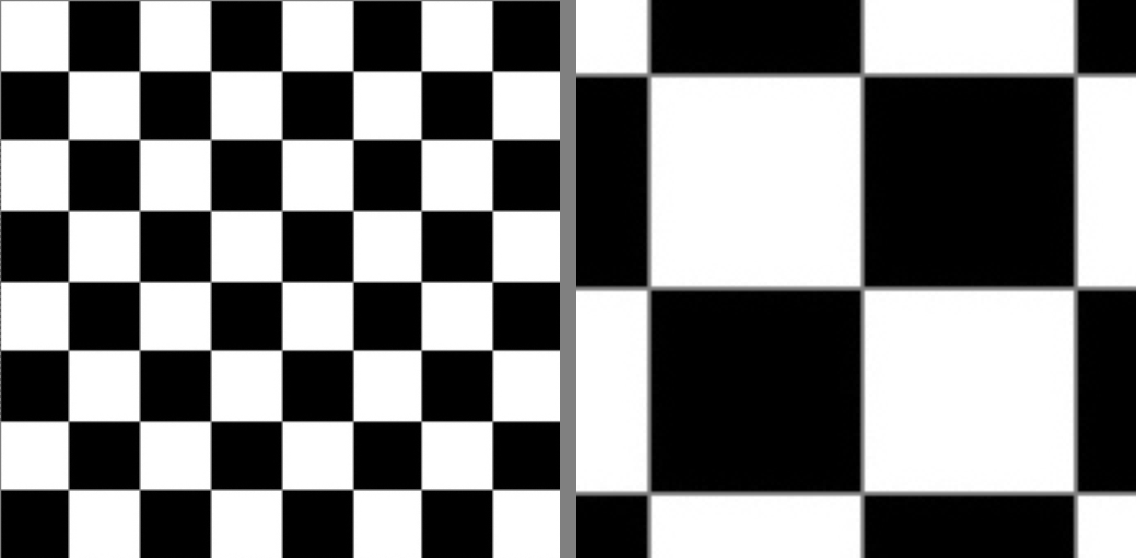
Left, the full canvas; right, a detail of the centre.
Give the GLSL for this pattern, as a Shadertoy shader.

```glsl
float hash(vec2 cell) {
    vec3 q = fract(vec3(cell.xyx) * 0.1031);
    q += dot(q, q.yzx + 33.33);
    return fract((q.x + q.y) * q.z);
}

void mainImage(out vec4 fragColor, in vec2 fragCoord) {
    // Top-left based grid units, 204.8 across the canvas
    float pixel = 204.8 / iResolution.x;
    vec2 p = vec2(fragCoord.x, iResolution.y - fragCoord.y) * pixel;

    // Each snapped edge flips the sign and passes through grey at its centre
    vec2 parity = vec2(1.0);
    vec2 nearest = vec2(1e3);
    float softness = max(0.5, 1.25 * pixel);
    for (int i = 0; i < 9; i++) {
        vec2 edge = floor(vec2(25.8, 25.6) * float(i) + vec2(0.05, 0.7)) + 0.2;
        vec2 offset = p - edge;
        parity *= sign(offset) * smoothstep(0.0, softness, abs(offset));
        nearest = min(nearest, abs(offset));
    }
    float tone = 0.5 + 0.5 * parity.x * parity.y;

    // Faint speckle beside the edges
    float fringe = exp(-0.7 * min(nearest.x, nearest.y));
    float speck = hash(floor(p * 2.5));
    tone = mix(tone, 0.5, 0.04 * fringe * speck * speck);

    // Worn dashes on the left border
    float dash = smoothstep(-0.3, 0.3, sin(p.y * 3.0));
    float border = 1.0 - smoothstep(0.2, 0.6, p.x);
    float rows = step(51.0, p.y) * step(p.y, 154.0);
    tone = mix(tone, 0.25, 0.6 * dash * border * rows);

    fragColor = vec4(vec3(tone), 1.0);
}
```
